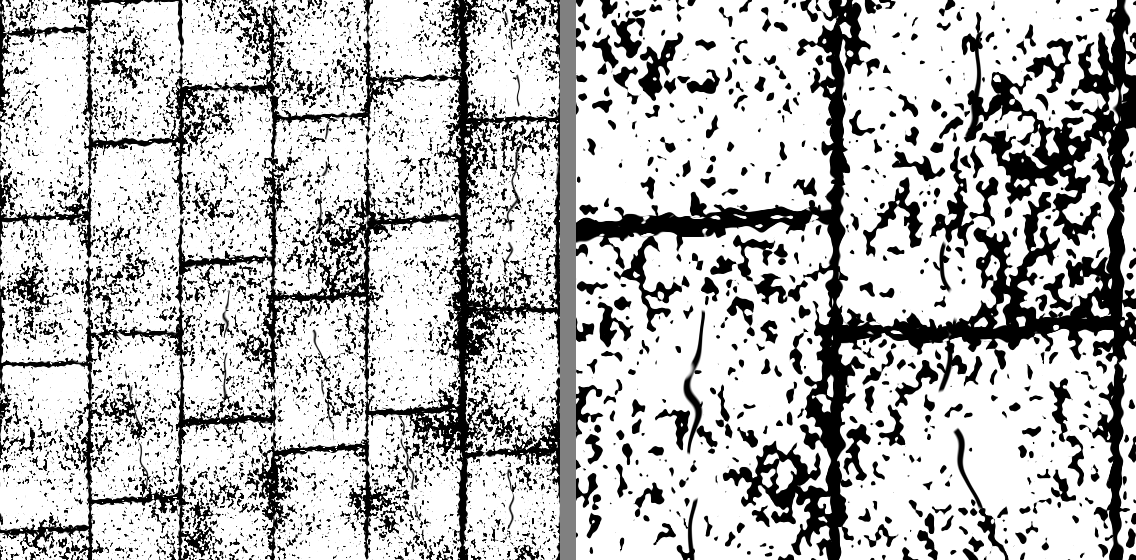
Left: the whole. Right: its middle third, enlarged.
Write a Shadertoy shader that draws this texture.

```glsl
// Worn brick paving in two tones: six upright columns of long bricks with
// staggered, slightly tilted cross joints. Ragged joints come from distances,
// and the pitting is thresholded gradient noise that thickens near the joints.

const vec3 STONE = vec3(1.0);
const vec3 INK = vec3(0.0);
const float COLUMNS = 6.0;
const float COLUMN_SQUEEZE = 0.011;  // uneven column widths
const float BRICK_LENGTH = 0.297;
// Per column: height of the lowest full joint, and shift of the one above it
const float PHASE[6] = float[6](0.350, 0.405, 0.249, 0.197, 0.266, 0.193);
const float SHIFT[6] = float[6](-0.035, 0.044, -0.012, -0.024, 0.044, -0.042);
const float TILT = 0.013;            // rise of a cross joint over its column
const float SIDE_HALF = 0.0029;      // half width of upright joints
const float WIDE_HALF = 0.0058;      // half width of the one eroded joint
const float WIDE_JOINT = 5.0;
const float CROSS_HALF = 0.0042;     // half width of cross joints
const float RAGGED = 0.0012;         // roughness of joint edges
const float PIT_LEVEL = 1.3;         // higher leaves fewer pits
const float GRIME_REACH = 0.012;     // spread of dirt away from joints
const float CRACK_SHARE = 0.25;      // share of bricks that are cracked
const float CRACK_HALF = 0.0014;

float hash(vec2 p) {
    vec3 q = fract(p.xyx * 0.1031);
    q += dot(q, q.yzx + 33.33);
    return fract((q.x + q.y) * q.z);
}

float cornerSlope(vec2 cell, vec2 offset) {
    float angle = 6.28319 * hash(cell);
    return dot(vec2(cos(angle), sin(angle)), offset);
}

// Gradient noise scaled to roughly unit variance
float noise(vec2 p) {
    vec2 i = floor(p), f = p - i;
    vec2 w = f * f * f * (f * (f * 6.0 - 15.0) + 10.0);
    vec2 e = vec2(1.0, 0.0);
    float low = mix(cornerSlope(i, f), cornerSlope(i + e, f - e), w.x);
    float high = mix(cornerSlope(i + e.yx, f - e.yx),
                     cornerSlope(i + 1.0, f - 1.0), w.x);
    return 4.6 * mix(low, high, w.y);
}

void mainImage(out vec4 fragColor, in vec2 fragCoord) {
    vec2 p = fragCoord / iResolution.xy;
    float pixel = 1.0 / min(iResolution.x, iResolution.y);
    float rough = RAGGED * noise(p * 95.0 + 7.3);

    // Upright joints with gentle wander and uneven thickness
    float across = p.x + 0.001 + COLUMN_SQUEEZE * sin(3.14159 * p.x)
                 + 0.0013 * noise(p * vec2(4.0, 6.0) + 2.6);
    across *= COLUMNS;
    float column = clamp(floor(across), 0.0, COLUMNS - 1.0);
    float joint = round(across);
    bool wide = joint == WIDE_JOINT;
    float sideDist = abs(across - joint) / COLUMNS;
    float sideHalf = (wide ? WIDE_HALF : SIDE_HALF)
                   * (1.0 + 0.3 * noise(vec2(joint * 3.7 + 0.5, p.y * 14.0)));
    float sideGap = sideDist - sideHalf - rough;

    // Cross joints: keep the nearest and count those below for the brick row
    int c = int(column);
    float local = across - column - 0.5;
    float wave = 0.0011 * noise(p * 28.0 + 4.1);
    float crossDist = 1.0, crossHalf = CROSS_HALF, row = 0.0, along = p.y;
    for (int r = -1; r <= 2; r++) {
        float vary = hash(vec2(column + 11.0, float(r) + 5.0));
        float height = PHASE[c] + BRICK_LENGTH * float(r) + TILT * vary * local + wave;
        if (r == 1) height += SHIFT[c];
        float d = p.y - height;
        if (d > 0.0) { row += 1.0; along = d; }
        if (abs(d) < crossDist) {
            crossDist = abs(d);
            crossHalf = CROSS_HALF * mix(0.75, 1.3, vary);
        }
    }
    float crossGap = crossDist - crossHalf - rough;
    // Pale grit lodged in the cross joints
    float grit = smoothstep(1.5, 1.9, noise(p * vec2(110.0, 190.0) + 9.4));

    // Pitting: fine grain over patchy dirt, with a different wear per brick
    float grain = 0.75 * noise(p * vec2(115.0, 82.0))
                + 0.66 * noise(p * vec2(230.0, 195.0) + 3.7);
    float patches = 0.55 * noise(p * 8.0 + 1.7) + 0.35 * noise(p * 23.0 + 5.2);
    vec2 brick = vec2(column, row) + 31.0;
    float wear = 0.6 * (hash(brick) - 0.5);
    float sideReach = GRIME_REACH * (wide ? 1.5 : 0.8);
    float grime = (wide ? 1.6 : 0.8) * exp(-sideDist / sideReach)
                + exp(-crossDist / GRIME_REACH);
    float pits = grain + patches + wear + grime - PIT_LEVEL;
    float pitSoft = clamp(0.5 * fwidth(pits), 0.01, 0.6);

    // Broken, wandering cracks in a few bricks
    float lean = hash(brick + 17.0) - 0.5;
    float path = local / COLUMNS - lean * 0.5 * (along - 0.15)
               + 0.003 * noise(p * 32.0 + 8.8);
    float crackGap = abs(path) - CRACK_HALF;
    float cracked = step(hash(brick + 43.0), CRACK_SHARE)
                  * smoothstep(-0.5, -0.2, noise(p * 26.0 + 6.6));

    // Combine the dark parts
    float ink = smoothstep(-pitSoft, pitSoft, pits);
    ink = max(ink, cracked * smoothstep(pixel, -pixel, crackGap));
    ink = max(ink, smoothstep(0.7 * pixel, -0.7 * pixel, crossGap));
    ink *= 1.0 - grit * smoothstep(pixel, -pixel, crossGap);
    ink = max(ink, smoothstep(0.7 * pixel, -0.7 * pixel, sideGap));
    fragColor = vec4(mix(STONE, INK, ink), 1.0);
}
```
